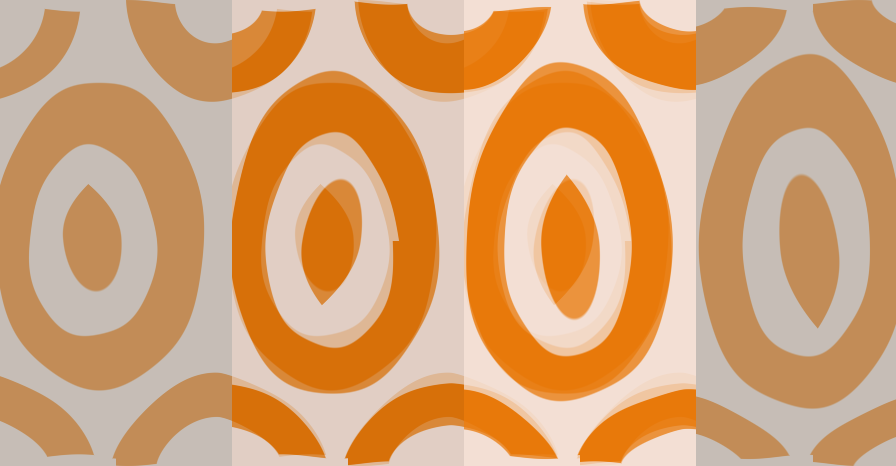
A WebGL 1 fragment shader for this pattern:

```glsl
precision highp float;
// Four tinted panels of hand-cut orange rings and arches, with translucent trails of earlier panels.

uniform vec2 u_resolution;

// Lengths are in units of a quarter of the canvas height.
const vec2 CANVAS = vec2(7.68, 4.0);
const float PANEL_WIDTH = 1.99;
const float TRAIL_MIX = 0.75;
const float WOBBLE = 0.014;
const float RING_WIDTH = 0.9;
const float ARCH_SHIFT = -0.11;
const float CUT_INSET = 0.08;
const float MIDDLE_SHADE = 0.925;
const vec3 PAPER = vec3(0.953, 0.875, 0.83);
const vec3 INK = vec3(0.91, 0.475, 0.04);
const vec3 DULL_PAPER = vec3(0.775, 0.742, 0.712);
const vec3 DULL_INK = vec3(0.76, 0.55, 0.34);
const float TAU = 6.28318;

// Egg outline with uneven edges; seam adds a step on its right side.
float eggDistance(vec2 p, vec2 radius, float taper, float phase, float seam) {
  vec2 e = p / radius;
  e.x /= 1.0 - taper * clamp(e.y, -1.0, 1.0);
  float angle = atan(e.y, e.x);
  float edge = 1.0 + WOBBLE * (sin(3.0 * angle + phase) + 0.7 * sin(7.0 * angle - 2.0 * phase));
  edge += seam * exp(-12.0 * fract(angle / TAU));
  return (length(e) - edge) * radius.x;
}

// Seed shape: round at the back, pointed in the direction of tip.
float seedDistance(vec2 p, vec2 radius, float tip, float lean) {
  p.x -= lean * p.y;
  float across = abs(p.x) / radius.x;
  float along = tip * p.y / radius.y;
  float d = along > 0.0 ? across + along * along : length(vec2(across, along));
  return (d - 1.0) * radius.x * 0.8;
}

// Curve between an ellipse and a diamond, set by the power.
float bowDistance(vec2 p, vec2 radius, float power) {
  vec2 e = pow(abs(p) / radius + 0.0001, vec2(power));
  return (pow(e.x + e.y, 1.0 / power) - 1.0) * min(radius.x, radius.y);
}

// Band between two bows, cut off flat near the canvas edge.
float archDistance(vec2 p, vec2 outer, vec2 inner, float power, float inset) {
  float band = max(bowDistance(p, outer, power), -bowDistance(p, inner, power));
  return max(band, inset - p.y);
}

float fillShape(float d, float blur) {
  return 1.0 - smoothstep(-blur, blur, d);
}

// All shapes of one panel; frame selects the variation.
float panelCover(vec2 q, float frame, float blur) {
  float seam = abs(frame - 1.0) < 0.5 ? 0.1 : 0.0;
  float tip = 1.0 - 2.0 * mod(frame, 2.0);
  float lean = 0.15 * sin(2.0 * frame - 0.5);

  // Ring and seed
  float ring = eggDistance(q - vec2(0.85 + 0.02 * frame, 2.0),
      vec2(RING_WIDTH - 0.01 * frame, 1.32 + 0.065 * frame), 0.09, 1.3 * frame, 0.0);
  float hole = eggDistance(q - vec2(0.79 + 0.05 * frame, 1.93),
      vec2(0.545, min(0.82 + 0.1 * frame, 0.98)), 0.08, 2.0 + 1.7 * frame, seam);
  float seed = seedDistance(q - vec2(0.79 + 0.06 * frame, 1.96 - 0.04 * frame),
      vec2(0.25, min(0.46 + 0.08 * frame, 0.66)), tip, lean);
  float d = min(max(ring, -hole), seed);

  // Arches straddling the panel edges
  bool leftHalf = q.x < 0.5 * PANEL_WIDTH;
  float x = mod(q.x - ARCH_SHIFT + 0.5 * PANEL_WIDTH, PANEL_WIDTH) - 0.5 * PANEL_WIDTH;
  float inset = leftHalf ? CUT_INSET : 0.02;
  float thinning = leftHalf && frame < 0.5 ? 0.24 : 0.0;
  float ripple = 0.02 * sin(6.0 * x + 1.5 * frame);
  float upper = archDistance(vec2(x, CANVAS.y - q.y + ripple),
      vec2(0.8 + 0.03 * frame, 0.87 - 0.05 * frame),
      vec2(0.38 + 0.5 * thinning, 0.37 - 0.05 * frame + thinning), 1.9, inset);
  float lower = archDistance(vec2(x, q.y + ripple),
      vec2(0.93, 0.8 - 0.07 * frame), vec2(0.54, 0.42 - 0.05 * frame), 1.6, inset);
  return fillShape(min(d, min(upper, lower)), blur);
}

void main() {
  vec2 p = gl_FragCoord.xy / u_resolution * CANVAS;
  float blur = 0.65 * CANVAS.y / u_resolution.y;
  float frame = min(floor(p.x / PANEL_WIDTH), 3.0);
  vec2 q = vec2(p.x - frame * PANEL_WIDTH, p.y);
  bool dull = frame < 0.5 || frame > 2.5;

  // Middle panels keep fading layers of the panels before them.
  float cover = panelCover(q, dull ? frame : 0.0, blur);
  for (int i = 1; i < 3; i++) {
    float layer = float(i);
    if (!dull && layer < frame + 0.5) {
      cover = mix(cover, panelCover(q, layer, blur), TRAIL_MIX);
    }
  }

  float shade = frame < 1.5 ? MIDDLE_SHADE : 1.0;
  vec3 paper = dull ? DULL_PAPER : PAPER * shade;
  vec3 ink = dull ? DULL_INK : INK * shade;
  gl_FragColor = vec4(mix(paper, ink, cover), 1.0);
}
```
